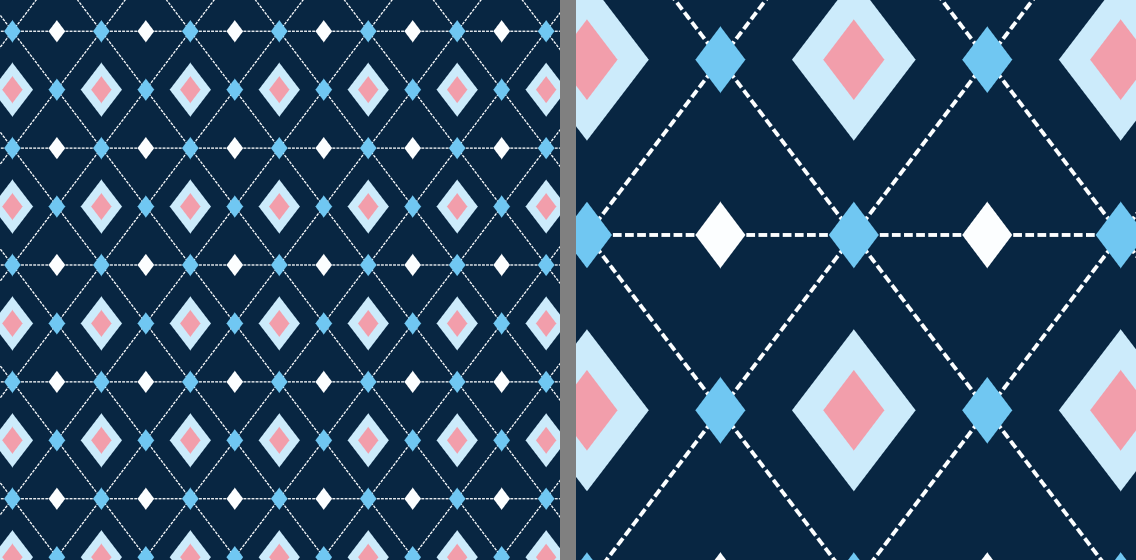
Left: the whole. Right: its middle third, enlarged.
Write a WebGL 2 fragment shader that draws this pattern.

```glsl
#version 300 es
precision highp float;

uniform vec2 u_resolution;
out vec4 fragColor;

// Antialiased coverage of a signed distance
float cover(float d) {
    float pixel = 1.0 / min(u_resolution.x, u_resolution.y);
    return clamp(0.5 - d / pixel, 0.0, 1.0);
}

float diamond(vec2 p, vec2 halfSize) {
    vec2 q = abs(p) / halfSize;
    return (q.x + q.y - 1.0) * halfSize.x * halfSize.y / length(halfSize);
}

// Stitch coverage from the distances along and across a line
float stitches(float along, float across, float period) {
    float dash = abs(fract(along / period) - 0.5) * period - 0.0026;
    return cover(dash) * cover(abs(across) - 0.00115);
}

void main() {
    vec2 uv = gl_FragCoord.xy / min(u_resolution.x, u_resolution.y);
    vec2 cell = vec2(0.15885, 0.2087);
    vec2 halfCell = 0.5 * cell;

    // Mirrored cell: small diamonds sit at its origin and far corner
    vec2 p = abs((fract((uv - vec2(0.4987, 0.5268)) / cell + 0.5) - 0.5) * cell);

    vec3 navy = vec3(0.03, 0.15, 0.26);
    vec3 white = vec3(0.99, 0.995, 1.0);
    vec3 paleBlue = vec3(0.80, 0.92, 0.985);
    vec3 skyBlue = vec3(0.44, 0.78, 0.95);
    vec3 pink = vec3(0.95, 0.62, 0.67);

    // Dashed lattice
    vec2 slope = normalize(halfCell);
    float diagonal = stitches(dot(p, slope), dot(p, vec2(slope.y, -slope.x)),
                              length(halfCell) / 18.0);
    float horizontal = stitches(p.x, p.y, halfCell.x / 11.0);
    vec3 color = mix(navy, white, max(diagonal, horizontal));

    // Small diamonds
    vec2 small = vec2(0.0149, 0.0198);
    float blueDist = min(diamond(p, small), diamond(p - halfCell, small));
    color = mix(color, skyBlue, cover(blueDist));
    color = mix(color, white, cover(diamond(p - vec2(halfCell.x, 0.0), small)));

    // Large two-tone diamonds
    vec2 large = p - vec2(0.0, halfCell.y);
    color = mix(color, paleBlue, cover(diamond(large, vec2(0.0368, 0.0482))));
    color = mix(color, pink, cover(diamond(large, vec2(0.0182, 0.0240))));

    fragColor = vec4(color, 1.0);
}
```
